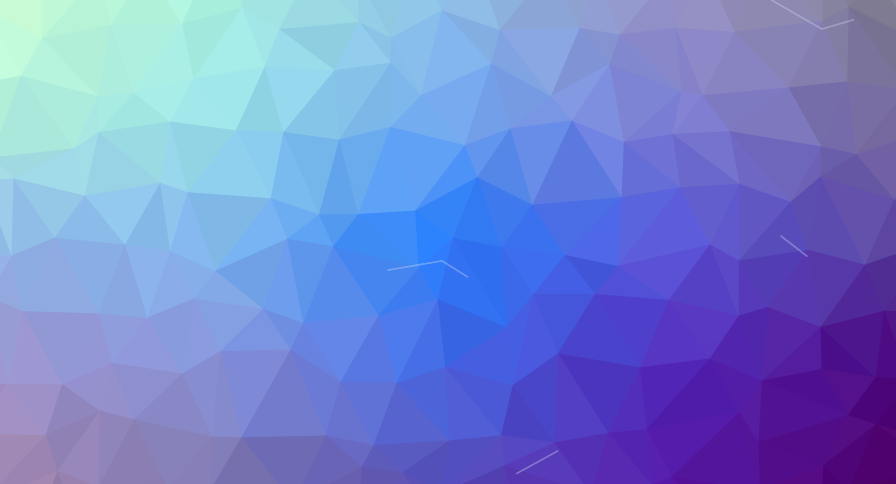
Give the GLSL for this background, as a Shadertoy shader.

```glsl
// Low-poly backdrop: a jittered, staggered lattice split into flat triangles.
// Each facet takes its colour from a smooth field sampled at its centre:
// mint, mauve, grey and violet corners around a vivid blue middle.

const float CELLS_PER_HEIGHT = 8.4;
const float JITTER = 0.68;
const float TONE_RANGE = 0.045;

float saturate(float x) { return clamp(x, 0.0, 1.0); }

vec2 hash2(vec2 cell) {
    vec3 q = fract(cell.xyx * vec3(0.1031, 0.1030, 0.0973));
    q += dot(q, q.yzx + 33.33);
    return fract((q.xx + q.yz) * q.zy);
}

// Five evenly spaced colours, blended linearly over t in 0..1
vec3 ramp(float t, vec3 a, vec3 b, vec3 c, vec3 d, vec3 e) {
    float s = 4.0 * saturate(t);
    vec3 col = mix(a, b, saturate(s));
    col = mix(col, c, saturate(s - 1.0));
    col = mix(col, d, saturate(s - 2.0));
    return mix(col, e, saturate(s - 3.0));
}

// Horizontal ramps from bottom to top, blended vertically
vec3 colourField(vec2 uv) {
    vec3 bottom = ramp(uv.x, vec3(0.63, 0.52, 0.68), vec3(0.49, 0.46, 0.68),
        vec3(0.34, 0.30, 0.72), vec3(0.33, 0.08, 0.65), vec3(0.31, 0.00, 0.40));
    vec3 lower = ramp(uv.x, vec3(0.61, 0.57, 0.80), vec3(0.52, 0.57, 0.85),
        vec3(0.26, 0.41, 0.90), vec3(0.32, 0.16, 0.73), vec3(0.30, 0.03, 0.50));
    vec3 middle = ramp(uv.x, vec3(0.56, 0.72, 0.92), vec3(0.50, 0.71, 0.93),
        vec3(0.13, 0.48, 0.99), vec3(0.35, 0.34, 0.85), vec3(0.34, 0.25, 0.62));
    vec3 upper = ramp(uv.x, vec3(0.70, 0.95, 0.87), vec3(0.60, 0.88, 0.91),
        vec3(0.44, 0.65, 0.94), vec3(0.49, 0.49, 0.83), vec3(0.46, 0.41, 0.62));
    vec3 top = ramp(uv.x, vec3(0.80, 1.00, 0.84), vec3(0.66, 0.94, 0.88),
        vec3(0.54, 0.74, 0.90), vec3(0.59, 0.57, 0.78), vec3(0.51, 0.50, 0.57));
    return ramp(uv.y, bottom, lower, middle, upper, top);
}

// Lattice point: odd rows are shifted by half a cell
vec2 vertexAt(vec2 cell) {
    float stagger = 0.5 * mod(cell.y, 2.0);
    return cell + vec2(stagger, 0.0) + JITTER * (hash2(cell) - 0.5);
}

// Signed distance to the line a-b, positive on its left
float edgeDistance(vec2 p, vec2 a, vec2 b) {
    vec2 e = normalize(b - a);
    return e.x * (p.y - a.y) - e.y * (p.x - a.x);
}

// Adds one facet, weighted by its smooth coverage
void addFacet(inout vec4 sum, vec2 p, vec2 a, vec2 b, vec2 c, float pixel, float aspect) {
    float inside = min(edgeDistance(p, a, b),
        min(edgeDistance(p, b, c), edgeDistance(p, c, a)));
    float coverage = saturate(inside / pixel + 0.5);
    if (coverage > 0.0) {
        vec2 facetCentre = (a + b + c) / 3.0;
        vec2 uv = facetCentre / (CELLS_PER_HEIGHT * vec2(aspect, 1.0));
        float tone = TONE_RANGE * (hash2(floor(facetCentre * 37.0)).x - 0.5);
        sum += coverage * vec4(colourField(uv) + tone, 1.0);
    }
}

vec3 mesh(vec2 p, float pixel, float aspect) {
    vec2 home = floor(p);
    vec2 uv = p / (CELLS_PER_HEIGHT * vec2(aspect, 1.0));
    vec4 sum = 0.001 * vec4(colourField(uv), 1.0);
    for (int k = 0; k < 9; k++) {
        vec2 cell = home + vec2(float(k % 3), float(k / 3)) - 1.0;
        vec2 a = vertexAt(cell);
        vec2 b = vertexAt(cell + vec2(1.0, 0.0));
        vec2 c = vertexAt(cell + vec2(0.0, 1.0));
        vec2 d = vertexAt(cell + vec2(1.0, 1.0));
        // Split each quad along its shorter diagonal
        bool rising = distance(a, d) < distance(b, c);
        addFacet(sum, p, a, b, rising ? d : c, pixel, aspect);
        addFacet(sum, p, rising ? a : b, d, c, pixel, aspect);
    }
    return sum.rgb / sum.a;
}

// Hairline between two points
float seam(vec2 p, vec2 a, vec2 b, float pixel) {
    vec2 ab = b - a;
    float d = length(p - a - ab * saturate(dot(p - a, ab) / dot(ab, ab)));
    return 1.0 - smoothstep(0.0008, 0.0008 + pixel, d);
}

void mainImage(out vec4 fragColor, in vec2 fragCoord) {
    float pixel = 1.0 / iResolution.y;
    float aspect = iResolution.x * pixel;
    vec2 p = fragCoord * pixel;
    vec3 col = mesh(p * CELLS_PER_HEIGHT, pixel * CELLS_PER_HEIGHT, aspect);

    // A few faint bright seams
    float glint = seam(p, vec2(0.802, 0.442), vec2(0.913, 0.461), pixel);
    glint = max(glint, seam(p, vec2(0.913, 0.461), vec2(0.966, 0.428), pixel));
    glint = max(glint, seam(p, vec2(1.594, 1.0), vec2(1.698, 0.94), pixel));
    glint = max(glint, seam(p, vec2(1.698, 0.94), vec2(1.763, 0.959), pixel));
    glint = max(glint, seam(p, vec2(1.614, 0.512), vec2(1.667, 0.471), pixel));
    glint = max(glint, seam(p, vec2(1.068, 0.022), vec2(1.152, 0.068), pixel));
    fragColor = vec4(mix(col, vec3(0.8, 0.85, 0.95), 0.35 * glint), 1.0);
}
```
